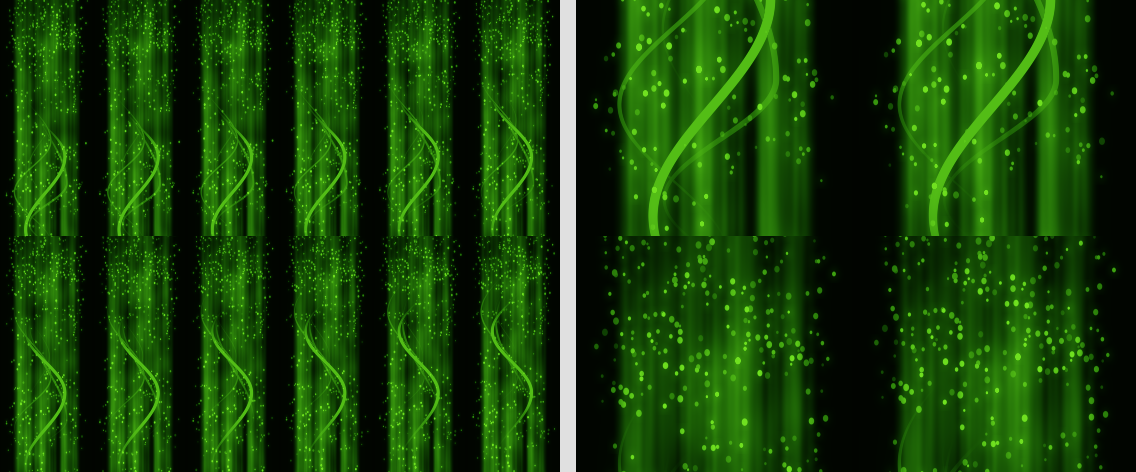
Left: the whole. Right: its middle third, enlarged.
A Shadertoy shader for this background:

```glsl
// A 6 x 2 sheet of glowing green light columns, each one a later frame of a rising effect.
// Streaks are stretched gradient noise, ribbons are warped cosine curves whose lit span
// climbs frame by frame, and sparks are jittered dots on a drifting grid.

const vec2  GRID         = vec2(6.0, 2.0);    // frames across and down
const vec2  CELL         = vec2(1.0, 2.53);   // frame size in frame widths
const float BEAM_LEVEL   = 0.30;
const float STREAK_GAIN  = 0.36;
const float SPARK_GRID   = 36.0;              // spark slots per frame width
const float SPARK_DRIFT  = 0.014;             // rise of the sparks per frame
const float RIBBON_GAIN  = 0.95;
const float RIBBON_LIGHT = 0.74;
const float BACK_LEVEL   = 0.012;

float hash(vec2 p) {
    vec3 q = fract(vec3(p.xyx) * 0.1031);
    q += dot(q, q.yzx + 33.33);
    return fract((q.x + q.y) * q.z);
}

vec2 gradientAt(vec2 cell) {
    float a = 6.2832 * hash(cell + 17.0);
    return vec2(cos(a), sin(a));
}

float gradientNoise(vec2 p) {
    vec2 i = floor(p), f = p - i;
    vec2 w = f * f * f * (f * (f * 6.0 - 15.0) + 10.0);
    vec2 e = vec2(1.0, 0.0);
    float low  = mix(dot(gradientAt(i), f), dot(gradientAt(i + e.xy), f - e.xy), w.x);
    float high = mix(dot(gradientAt(i + e.yx), f - e.yx), dot(gradientAt(i + e.xx), f - e.xx), w.x);
    return mix(low, high, w.y);
}

float bump(float x, float center, float width) {
    float d = (x - center) / width;
    return exp(-d * d);
}

// Soft vertical light column with streaks, dark slots and faint blotches
float beam(vec2 p, float frame) {
    float y = p.y + 0.03 * frame;
    float streaks = gradientNoise(vec2(p.x * 9.0 + 3.3, y * 0.35))
                  + 0.55 * gradientNoise(vec2(p.x * 19.0, y * 0.5 + 7.0))
                  + 0.28 * gradientNoise(vec2(p.x * 43.0, y * 0.8 + 19.0));
    float blotch = gradientNoise(vec2(p.x * 5.0, y * 4.0) + 31.0);
    float level = BEAM_LEVEL + STREAK_GAIN * streaks + 0.14 * blotch;
    level += 0.13 * bump(p.x, 0.47, 0.09) * bump(p.y, 1.97, 0.16);
    level += 0.06 * bump(p.x, 0.38, 0.2) * bump(p.y, 0.4, 0.5);
    level *= 1.0 - 0.4 * smoothstep(2.0, 2.53, p.y);
    level *= 1.0 - 0.85 * bump(p.x, 0.625, 0.03) * (1.0 - smoothstep(0.4, 1.1, p.y));
    float edge = smoothstep(0.13, 0.20, p.x) * (1.0 - smoothstep(0.79, 0.87, p.x));
    float halo = 0.035 * bump(p.x, 0.5, 0.36);
    return edge * max(level, 0.05) + halo * (1.0 - edge);
}

// Chance of a spark: dense at the top, clustered low down, thin at the sides
float sparkDensity(vec2 p) {
    float rise = 0.09 + 0.24 * smoothstep(1.4, 2.45, p.y) + 0.13 * bump(p.y, 0.4, 0.3);
    float side = 1.0 - smoothstep(0.33, 0.46, abs(p.x - 0.49));
    float cluster = 1.0 + 2.2 * gradientNoise(p * 4.0 + 5.0);
    float plume = 0.25 * bump(p.x - 0.5, 0.5 * (p.y - 1.8), 0.06) * bump(p.y, 1.8, 0.25);
    return side * (rise * cluster + plume);
}

float sparks(vec2 p, float frame, float pixel) {
    vec2 drift = vec2(0.0, SPARK_DRIFT * frame);
    vec2 home = floor((p - drift) * SPARK_GRID);
    float glow = 0.0;
    for (int j = -1; j <= 1; j++)
    for (int i = -1; i <= 1; i++) {
        vec2 id = home + vec2(i, j);
        vec2 center = (id + vec2(hash(id + 3.0), hash(id + 71.0))) / SPARK_GRID + drift;
        float lit = step(hash(id + 137.0), sparkDensity(center));
        float size = mix(0.004, 0.0105, hash(id + 211.0));
        float power = mix(0.15, 0.55, hash(id + 307.0));
        float d = length((p - center) * vec2(1.0, 0.8));
        float core = 1.0 - smoothstep(size - 0.6 * pixel, size + 0.6 * pixel, d);
        glow = max(glow, lit * power * (core + 0.12 * exp(-d * d * 2500.0)));
    }
    return glow;
}

// Cosine curve with its crest at peak; span holds the half periods above and below it,
// and lift moves the tail and head of the lit part
float ribbon(vec2 p, float center, float swing, float peak, vec2 span, float width,
             vec2 lift, float age, float pixel) {
    float rate = 3.14159 / (p.y > peak ? span.x : span.y);
    float phase = (p.y - peak) * rate;
    float slope = swing * rate * sin(phase);
    float d = abs(p.x - center - swing * cos(phase)) / sqrt(1.0 + slope * slope);
    float tail = mix(-0.7, 0.2, age) + lift.x;
    float head = mix(1.3, 1.95, age) + lift.y;
    float lit = smoothstep(tail, tail + 0.7, p.y) * (1.0 - smoothstep(head - 0.5, head, p.y));
    float halfWidth = width * (0.3 + 0.7 * lit);
    float line = 1.0 - smoothstep(halfWidth - 0.6 * pixel, halfWidth + 0.6 * pixel, d);
    return lit * (line + 0.08 * exp(-d * 35.0));
}

// Energy to green light, turning yellower as it brightens
vec3 greenGlow(float e) {
    return vec3(0.13 * e + 0.42 * e * e, e, 0.16 * e * e);
}

void mainImage(out vec4 fragColor, in vec2 fragCoord) {
    vec2 sheet = fragCoord / iResolution.xy * GRID;
    vec2 tile = floor(sheet);
    vec2 p = (sheet - tile) * CELL;
    float pixel = CELL.y * GRID.y / iResolution.y;
    float frame = tile.x + GRID.x * (GRID.y - 1.0 - tile.y);
    float age = frame / (GRID.x * GRID.y - 1.0);

    float energy = BACK_LEVEL + beam(p, frame) + sparks(p, frame, pixel);

    // One bold ribbon and three fine ones
    float bold = ribbon(p, 0.485, 0.21, 0.85, vec2(0.66, 0.78), 0.017, vec2(0.0), age, pixel);
    float fine = 0.55 * ribbon(p, 0.35, 0.195, 1.02, vec2(0.70, 0.55), 0.008, vec2(0.45, 0.2), age, pixel);
    fine = max(fine, 0.55 * ribbon(p, 0.515, 0.20, 0.56, vec2(1.05, 0.43), 0.011, vec2(0.4, 0.0), age, pixel));
    fine = max(fine, 0.3 * ribbon(p, 0.42, 0.11, 1.24, vec2(0.5), 0.006, vec2(0.9, 0.0), age, pixel));
    float ribbons = RIBBON_GAIN * max(bold, fine);
    energy = mix(energy, max(energy, RIBBON_LIGHT), min(ribbons, 1.0));

    fragColor = vec4(greenGlow(min(energy, 0.88)), 1.0);
}
```
